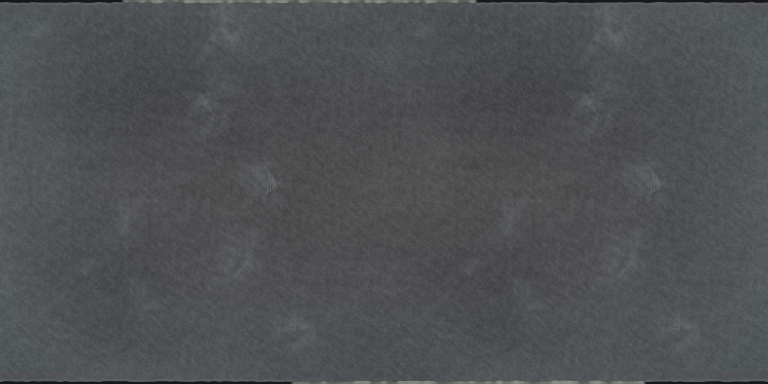
Give the GLSL for this texture, as a Shadertoy shader.

```glsl
#define REPEATS 2.0
#define SLATE vec3(0.293, 0.293, 0.299)
#define FROST vec3(0.325, 0.348, 0.363)
#define CHALK vec3(0.47, 0.49, 0.49)
#define RUST vec3(0.36, 0.31, 0.30)
#define RIM_LIGHT vec3(0.47, 0.48, 0.46)
#define RIM_DARK vec3(0.10, 0.095, 0.10)
#define RIM_WIDTH 0.007
#define GRAIN 0.045
#define RELIEF 0.035
#define CLOUDS 0.085
#define SMALL_SCUFFS 14

float hash(vec2 p) {
    vec3 h = fract(p.xyx * 0.1031);
    h += dot(h, h.yzx + 33.33);
    return fract((h.x + h.y) * h.z);
}

// Value noise that wraps horizontally after the given number of cells
float noise(vec2 p, float period) {
    vec2 i = floor(p), f = fract(p);
    f = f * f * (3.0 - 2.0 * f);
    float x0 = mod(i.x, period), x1 = mod(i.x + 1.0, period);
    return mix(mix(hash(vec2(x0, i.y)), hash(vec2(x1, i.y)), f.x),
               mix(hash(vec2(x0, i.y + 1.0)), hash(vec2(x1, i.y + 1.0)), f.x), f.y);
}

float fbm(vec2 p, float period) {
    float sum = 0.0, amp = 0.5;
    for (int i = 0; i < 5; i++) {
        sum += amp * noise(p * period + float(i) * vec2(0.0, 19.0), period);
        period *= 2.0;
        amp *= 0.5;
    }
    return sum;
}

// Offset from a centre, wrapped across the tile edge
vec2 wrapped(vec2 p, vec2 centre) {
    vec2 d = p - centre;
    return vec2(fract(d.x + 0.5) - 0.5, d.y);
}

// Chalky rub mark: a ragged blotch crossed by fine slanted strokes
float scuff(vec2 d, vec2 size, float angle, float seed) {
    float c = cos(angle), s = sin(angle);
    vec2 q = mat2(c, -s, s, c) * d;
    float envelope = exp(-dot(q / size, q / size));
    float ragged = smoothstep(0.3, 0.75, noise(q * 32.0 + seed * 17.0, 512.0) * 0.6
                 + noise(q * 90.0 + seed * 31.0, 512.0) * 0.4);
    float strokes = noise(q * vec2(150.0, 28.0) + seed * 43.0, 512.0);
    return envelope * (0.2 + 0.5 * ragged + 0.9 * ragged * strokes * strokes);
}

float segment(vec2 p, vec2 a, vec2 b) {
    vec2 ab = b - a;
    return length(p - a - ab * clamp(dot(p - a, ab) / dot(ab, ab), 0.0, 1.0));
}

float band(float x, float start, float end, float soft) {
    return smoothstep(start - soft, start + soft, x) * smoothstep(end + soft, end - soft, x);
}

void mainImage(out vec4 fragColor, in vec2 fragCoord) {
    vec2 uv = fragCoord / iResolution.xy;
    float px = 1.0 / iResolution.y;
    vec2 tile = vec2(fract(uv.x * REPEATS), uv.y);

    // Mottled stone with shallow relief and fine grain
    float cloud = fbm(tile, 4.0) - 0.48;
    vec2 slant = tile * 80.0 + vec2(0.0, tile.x * 80.0);
    float relief = noise(slant, 80.0) - noise(slant + vec2(0.5, -0.5), 80.0);
    float grain = noise(tile * 230.0, 230.0) - 0.5;
    float bands = noise(vec2(tile.x * 3.0, tile.y * 38.0), 3.0) - 0.5;
    vec3 color = SLATE + CLOUDS * cloud + 0.012 * bands;

    // Bluish bloom along the outer edges of the canvas
    vec2 edge = min(uv, 1.0 - uv) * vec2(iResolution.x / iResolution.y, 1.0);
    float frost = exp(-edge.x / 0.15) + 0.85 * exp(-edge.y / 0.13);
    color = mix(color, FROST + 0.05 * cloud, min(frost, 1.0) * 0.85);

    // Large scuffs zigzag down each tile
    float chalk = 0.0;
    for (int i = 0; i < 5; i++) {
        float k = float(i), side = 1.0 - 2.0 * mod(k, 2.0);
        vec2 centre = vec2(0.55 + 0.043 * k + 0.05 * side, 0.93 - 0.2 * k);
        vec2 size = vec2(0.055, 0.085) * (0.75 + 0.4 * hash(vec2(k, 5.0)));
        chalk += 0.5 * scuff(wrapped(tile, centre), size, 0.5 * side, k + 1.0);
    }

    // Small faint scuffs
    for (int i = 0; i < SMALL_SCUFFS; i++) {
        float k = float(i);
        vec2 centre = vec2(hash(vec2(k, 11.0)), hash(vec2(k, 23.0)));
        vec2 size = vec2(0.02, 0.045) * (0.7 + 0.9 * hash(vec2(k, 37.0)));
        float angle = 2.0 * hash(vec2(k, 41.0)) - 1.2;
        chalk += 0.27 * scuff(wrapped(tile, centre), size, angle, k + 9.0);
    }

    // Bright fan of scratches
    vec2 fan = wrapped(tile, vec2(0.71, 0.52));
    for (int i = 0; i < 4; i++) {
        float k = float(i);
        vec2 foot = vec2(0.008 * k - 0.014, -0.022 + 0.004 * k);
        vec2 tip = vec2(0.004 * k - 0.008, 0.032 - 0.007 * k);
        chalk += 0.5 * smoothstep(0.0015 + px, 0.0, segment(fan, foot, tip));
    }
    color = mix(color, CHALK, min(chalk, 0.85) * 0.75);
    color += GRAIN * grain + RELIEF * relief;

    // Warm stain near the top and bottom corners
    float corners = smoothstep(0.22, 0.42, abs(uv.x - 0.5));
    float stain = corners * exp(-pow((edge.y - 0.022) / 0.012, 2.0));
    color = mix(color, RUST, 0.4 * stain * noise(uv * vec2(60.0, 90.0), 60.0));

    // Chipped rim: a pale strip between dark ends, shifted from top to bottom
    float top = step(0.5, uv.y);
    float start = mix(0.38, 0.16, top), end = mix(0.84, 0.62, top);
    float pale = band(uv.x, start, end, 0.003);
    float chip = noise(uv * vec2(140.0, 4.0), 140.0);
    float width = RIM_WIDTH * mix(0.75 + 0.3 * chip, 0.6 + 0.7 * chip, pale);
    float rim = smoothstep(width + px * 0.5, width - px * 0.5, edge.y);
    float lip = band(edge.y, width, width + 0.006, px * 0.5) * (1.0 - pale);
    color = mix(color, FROST * 1.15, 0.5 * lip);
    vec3 rimColor = mix(RIM_DARK, RIM_LIGHT * (0.75 + 0.4 * chip), pale);
    color = mix(color, rimColor, rim);

    fragColor = vec4(clamp(color, 0.0, 1.0), 1.0);
}
```
